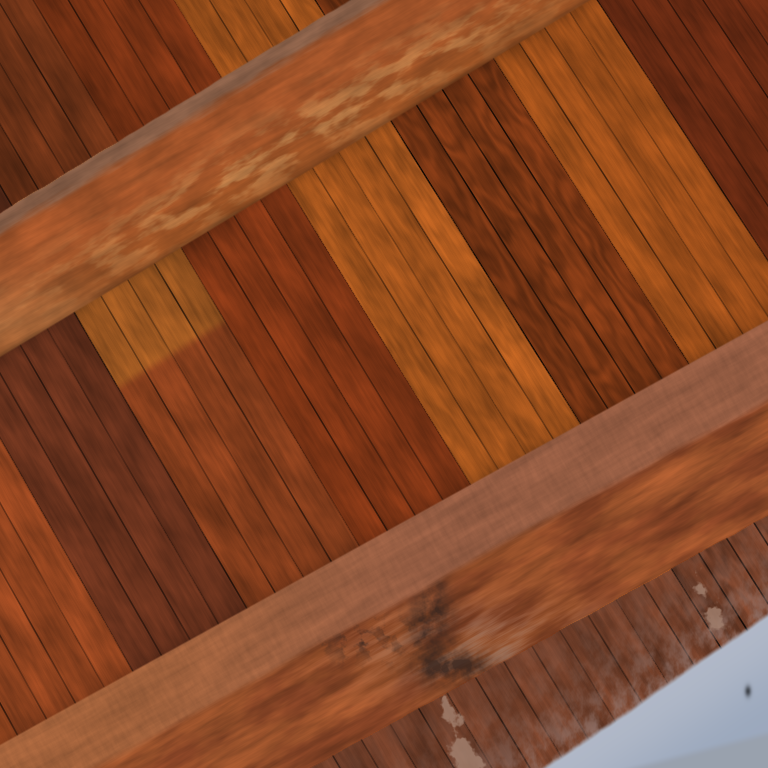
A WebGL 2 fragment shader for this texture:

```glsl
#version 300 es
precision highp float;
// Slatted timber ceiling crossed by two weathered beams, with a metal sheet
// in the corner. Boards are one skewed repeat; grain is stretched noise.
uniform vec2 u_resolution;
out vec4 fragColor;

const float BOARD_WIDTH = .0477;
const float FIRST_SEAM = .151;
const vec3 TONES[8] = vec3[8](
    vec3(.58, .27, .12), vec3(.56, .26, .12), vec3(.40, .19, .11), vec3(.52, .24, .11),
    vec3(.48, .20, .08), vec3(.62, .32, .11), vec3(.45, .20, .075), vec3(.60, .30, .10));
const vec3 DARK_RED = vec3(.42, .17, .075);

float hash(vec2 p) {
    vec3 q = fract(p.xyx * vec3(.1031, .1030, .0973));
    q += dot(q, q.yzx + 33.33);
    return fract((q.x + q.y) * q.z);
}

float corner(vec2 cell, vec2 offset) {
    float a = 6.2832 * hash(cell);
    return dot(vec2(cos(a), sin(a)), offset);
}

float gradientNoise(vec2 p) {
    vec2 i = floor(p), f = fract(p), e = vec2(1, 0);
    vec2 w = f * f * f * (f * (f * 6. - 15.) + 10.);
    return mix(mix(corner(i, f), corner(i + e, f - e), w.x),
        mix(corner(i + e.yx, f - e.yx), corner(i + 1., f - 1.), w.x), w.y);
}

float fbm(vec2 p) {
    float sum = 0., amp = .6;
    for (int i = 0; i < 4; i++) {
        sum += amp * gradientNoise(p);
        p = p * 2.03 + 17.1;
        amp *= .55;
    }
    return sum;
}

// Signed height above the line y = base + slope * x
float height(vec2 p, float base, float slope) {
    return (p.y - base - slope * p.x) * inversesqrt(1. + slope * slope);
}

float cover(float d, float soft) { return smoothstep(-soft, soft, d); }

float blob(vec2 p, vec2 center, vec2 size) {
    vec2 q = (p - center) / size;
    return exp(-dot(q, q));
}

// Distance to a sliver that widens from a to b
float sliver(vec2 p, vec2 a, vec2 b, float width) {
    vec2 d = b - a;
    float t = clamp(dot(p - a, d) / dot(d, d), 0., 1.);
    return length(p - a - d * t) - width * t;
}

vec3 boards(vec2 p, float upperBay, float lowerBay) {
    // Board axis, fanning slightly with perspective
    float drop = .5 - p.y;
    float s = (p.x - .572 * drop) / (1. + .075 * drop);
    float b = (s - FIRST_SEAM) / BOARD_WIDTH;
    float id = floor(b), group = floor(b / 4.);
    vec3 tone = group > 4. ? DARK_RED : TONES[int(max(group + 3., 0.))];
    // Pale end on one group, then tones for the outer bays
    float pale = float(group == 0.) * cover(height(p, .40, .62), .008);
    tone = mix(tone, vec3(.61, .34, .13), pale * (1. - upperBay));
    tone *= mix(1., mix(.75, .95, smoothstep(.15, .5, s)), upperBay);
    tone = mix(tone, vec3(.42, .23, .15), lowerBay);
    tone *= .95 + .1 * hash(vec2(id, 7.));
    // Long grain, mottling and curled figure
    float shift = id * 3.7;
    float grain = fbm(vec2(s * 150., p.y * 12. + shift));
    float mottle = fbm(vec2(s * 20., p.y * 11. + shift));
    float curl = sin(34. * fbm(vec2(s * 9. + 4., p.y * 4. + id * .2)) + s * 50.);
    float figured = float(group == 3.) + .4 * float(group == 2.);
    tone *= 1. + .2 * grain + .4 * mottle + .09 * curl * figured;
    // Thin broken seams, deeper between dark groups
    float seam = round(b), d = abs(b - seam) * BOARD_WIDTH;
    float depth = .2 + .4 * hash(vec2(seam, 2.)) + .12 * float(group == 3.);
    depth *= 1. + .8 * gradientNoise(vec2(seam * 5.3, p.y * 14.));
    return tone * (1. - depth * (1. - smoothstep(.0002, .0021, d)));
}

// g runs along the grain, t from lower edge to upper edge
vec3 upperBeam(vec2 p, vec2 g, float t) {
    float streak = fbm(g * vec2(9, 75)), wear = fbm(g * vec2(14, 45) + 9.);
    vec3 c = mix(vec3(.58, .31, .14), vec3(.62, .32, .16), smoothstep(.05, .55, t));
    float band = blob(vec2(t, p.x), vec2(.27, .4), vec2(.24, .4));
    c = mix(c, vec3(.75, .52, .31), .8 * band * smoothstep(-.12, .22, wear));
    c = mix(c, vec3(.69, .45, .27), .6 * blob(p, vec2(.02, .58), vec2(.14, .06)));
    c = mix(c, vec3(.53, .37, .28), smoothstep(.80, .90, t + .08 * streak));
    return c * (1. + .26 * streak + .18 * fbm(p * 18.)) * (.8 + .2 * smoothstep(0., .06, t));
}

vec3 lowerBeam(vec2 p, vec2 g, float ridge) {
    float streak = fbm(g * vec2(8, 65)), blotch = fbm(g * vec2(9, 24) + 5.);
    vec3 top = mix(vec3(.63, .38, .23), vec3(.58, .36, .26), smoothstep(.1, .6, p.x));
    top *= 1. + .2 * streak + .1 * fbm(g * vec2(130, 30));
    vec3 face = mix(vec3(.60, .32, .17), vec3(.50, .25, .14), smoothstep(-.2, .35, blotch + .1 * p.x));
    face *= 1. + .42 * streak;
    // Chalky lower edge and black damp stains
    float chalk = blob(p, vec2(.65, .155), vec2(.17, .05)) * smoothstep(-.2, .3, streak);
    face = mix(face, vec3(.62, .49, .42), .75 * chalk);
    float stain = blob(p, vec2(.562, .20), vec2(.026, .05)) + blob(p, vec2(.59, .13), vec2(.05, .022));
    stain += .65 * blob(p, vec2(.47, .17), vec2(.075, .03)) * smoothstep(-.05, .2, fbm(p * 38.));
    face = mix(face, vec3(.20, .14, .12), clamp(stain * (.7 + 1.3 * fbm(p * 40.)), 0., .8));
    return mix(face, top, cover(ridge + .008 * streak, .006));
}

void main() {
    vec2 p = gl_FragCoord.xy / u_resolution;
    float edge = max(.0016, .8 / min(u_resolution.x, u_resolution.y));
    vec2 g = vec2(dot(p, vec2(.87, .493)), dot(p, vec2(-.493, .87)));
    float rough = .003 * fbm(g * vec2(14, 8));
    float highTop = height(p, .722, .61) + rough, highBase = height(p, .535, .605);
    float lowTop = height(p, .030, .553), lowBase = height(p, -.224, .553) + rough;
    float metalEdge = height(p, -.487, .686) + rough;
    // Boards, shaded near the beams, chalky and splintered below
    float lowerBay = 1. - step(0., lowBase);
    vec3 color = boards(p, step(0., highTop), lowerBay);
    color *= 1. - .15 * exp(-abs(lowTop) * 70.) - .15 * exp(-abs(highBase) * 90.);
    float dust = exp(-max(metalEdge, 0.) * 16.) * smoothstep(-.3, .35, fbm(p * vec2(45, 30)));
    color = mix(color, vec3(.58, .47, .44), lowerBay * .85 * dust);
    float chip = min(sliver(p, vec2(.578, .095), vec2(.61, -.01), .022),
        sliver(p, vec2(.905, .255), vec2(.933, .185), .008));
    chip += .03 * fbm(p * 35.);
    color = mix(color, vec3(.64, .51, .44), lowerBay * .8 * cover(-chip, .004));
    // Beams
    float t = highBase / (highBase - highTop);
    color = mix(color, upperBeam(p, g, t), cover(highBase, edge) * cover(-highTop, edge));
    vec3 beam = lowerBeam(p, g, height(p, -.068, .547));
    color = mix(color, beam, cover(lowBase, edge) * cover(-lowTop, edge));
    // Metal sheet with a soft fold and a scratch
    vec3 metal = mix(vec3(.61, .66, .74), vec3(.69, .72, .78), smoothstep(-.12, 0., metalEdge));
    metal = mix(metal, vec3(.60, .63, .68), cover(-height(p, -.215, .26), .006));
    metal *= 1. - .6 * blob(p, vec2(.974, .10), vec2(.004, .007));
    color = mix(color, metal, cover(-metalEdge, .004));
    fragColor = vec4(color, 1.);
}
```
